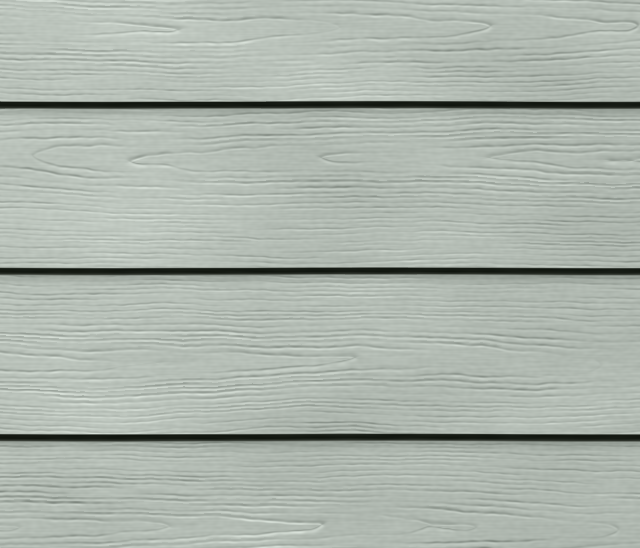
Give the GLSL for this texture, as a Shadertoy shader.

```glsl
#define PITCH 0.3035      // board height, canvas heights
#define FIRST_LIP 0.208   // lower edge of the first full board
#define GAP 0.042         // shadow gap, fraction of a board
#define RINGS 36.0        // grain lines per board height
#define TAPER 0.030       // how fast the arches close along a board
#define GROOVE 0.0085     // grain line half width, fraction of a board
#define RELIEF 0.17       // strength of the embossed grain
#define PAINT vec3(0.708, 0.742, 0.710)
#define GAP_DARK vec3(0.075, 0.095, 0.068)
#define GAP_SOFT vec3(0.20, 0.22, 0.19)

vec2 gradientAt(vec2 cell) {
    vec3 h = fract(vec3(cell.xyx) * vec3(0.1031, 0.1030, 0.0973));
    h += dot(h, h.yzx + 33.33);
    float angle = 6.2832 * fract((h.x + h.y) * h.z);
    return vec2(cos(angle), sin(angle));
}

// Gradient noise, roughly -0.7 to 0.7
float noise(vec2 p) {
    vec2 i = floor(p), f = p - i;
    vec2 u = f * f * f * (f * (f * 6.0 - 15.0) + 10.0);
    vec2 e = vec2(1.0, 0.0);
    float low = mix(dot(gradientAt(i), f),
                    dot(gradientAt(i + e), f - e), u.x);
    float high = mix(dot(gradientAt(i + e.yx), f - e.yx),
                     dot(gradientAt(i + 1.0), f - 1.0), u.x);
    return mix(low, high, u.y);
}

// Distance from the tree's heart: arches mid-board, straight grain at the edges
float heartDistance(vec2 p, float board, float boardLength) {
    vec2 seed = vec2(17.3, 31.7) * board;
    bool flipped = mod(board + 2.0, 3.0) < 0.5;
    float heart = flipped ? 0.66 : 0.44;
    float along = flipped ? boardLength - p.x : p.x;
    float offset = p.y - heart
        + 0.055 * noise(p * vec2(0.8, 1.3) + seed)
        + 0.013 * noise(p * vec2(3.5, 5.0) + seed)
        + 0.004 * noise(p * vec2(15.0, 11.0) + seed);
    float depth = 0.04 + TAPER * along + 0.010 * noise(p * vec2(4.0, 8.0) - seed);
    float dist = length(vec2(offset, depth));
    return dist + 0.018 * noise(vec2(dist * 14.0, board * 5.3 + 0.4));
}

// Embossed grain lines, lit from above
float grain(vec2 p, float board, float boardLength, float pixel) {
    const float STEP = 0.002;
    float dist = heartDistance(p, board, boardLength);
    vec2 slope = vec2(heartDistance(p + vec2(STEP, 0.0), board, boardLength),
                      heartDistance(p + vec2(0.0, STEP), board, boardLength));
    slope = (slope - dist) / STEP;
    float steepness = max(length(slope), 0.03);

    float ring = dist * RINGS;
    float ringId = floor(ring);
    float across = (ring - ringId - 0.5) / (RINGS * steepness);
    float nearHeart = 1.0 - smoothstep(0.12, 0.36, dist);
    float width = max(GROOVE * mix(0.85, 1.15, nearHeart), 0.8 * pixel);
    float q = across / width;
    float body = exp(-q * q);
    float wall = -q * slope.y / steepness * body;

    // Each line fades in and out, and leans towards shadow or highlight
    vec2 lane = vec2(p.x, ringId * 1.73 + board * 9.1 + 0.37);
    float strength = smoothstep(-0.45, 0.40, noise(lane * vec2(1.6, 1.0)));
    strength *= 0.8 + 0.6 * noise(lane * vec2(14.0, 1.0));
    float lean = 0.30 - 1.1 * noise(p * vec2(0.7, 3.0) + board * 7.7);
    return strength * mix(0.7, 1.1, nearHeart) * (1.5 * wall - lean * body);
}

void mainImage(out vec4 fragColor, in vec2 fragCoord) {
    vec2 uv = fragCoord / iResolution.y;
    float aspect = iResolution.x / iResolution.y;
    float pixel = 1.0 / (iResolution.y * PITCH);

    // Board coordinates, in board heights
    float row = (uv.y - FIRST_LIP) / PITCH + 0.006 * noise(vec2(uv.x * 2.5, 0.5));
    float board = floor(row);
    vec2 p = vec2(uv.x / PITCH, row - board);

    // Painted surface: grain, fine fibre, mottling
    float tone = RELIEF * grain(p, board, aspect / PITCH, pixel);
    tone += 0.035 * noise(p * vec2(4.0, 70.0) + board * 13.0);
    tone += 0.025 * noise(p * vec2(22.0, 45.0) - board * 5.0);
    tone += 0.045 * noise(p * vec2(0.8, 2.2) + board * 3.9);

    // Gentle light from the upper left, shade under each lap
    tone += 0.035 * (0.5 - uv.x / aspect) + 0.025 * (uv.y - 0.5);
    tone -= 0.10 * smoothstep(0.07, 0.0, 1.0 - GAP - p.y) * step(p.y, 1.0 - GAP);
    tone += 0.02 * (1.0 - smoothstep(0.0, 0.03, p.y));
    vec3 color = PAINT + tone;

    // Dark gap, softer along its lower side
    float gapDistance = abs(fract(row + 0.5 * GAP + 0.5) - 0.5) - 0.5 * GAP;
    float gapMask = 1.0 - smoothstep(-pixel, pixel, gapDistance);
    float depthInGap = (p.y - 1.0 + GAP) / GAP;
    vec3 gapColor = mix(GAP_SOFT, GAP_DARK, smoothstep(0.0, 0.45, depthInGap));
    gapColor += 0.03 * noise(vec2(p.x * 5.0, p.y * 60.0));
    color = mix(color, gapColor, gapMask);

    fragColor = vec4(clamp(color, 0.0, 1.0), 1.0);
}
```
